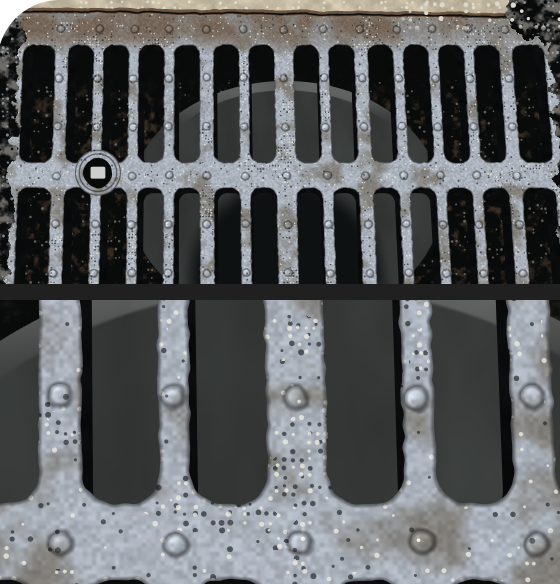
Top, the full canvas; bottom, a detail of the centre.
Reproduce this pattern procedurally as a Shadertoy shader.

```glsl
const int SLOTS_PER_SIDE = 7;
const float SLOT_PITCH = 0.126, SLOT_HALF = 0.0445, SLOT_ROUND = 0.034;
const float ROW_TOP = 0.841, ROW_BOTTOM = 0.428, LOWER_TOP = 0.338;
const float STUD_PITCH = 0.1718, STUD_TOP = 0.897, STUD_RADIUS = 0.0125;
const float GRATE_HALF = 0.945, FRAME_TOP = 0.945;
const vec2 BOLT = vec2(-0.641, 0.392);
const vec2 PIPE = vec2(0.02, 0.29), PIPE_SIZE = vec2(0.55, 0.425);
const vec2 CORNER = vec2(-0.775, 0.78);
const vec3 STEEL = vec3(0.67, 0.70, 0.74), WORN = vec3(0.51, 0.50, 0.48);
const vec3 RUST = vec3(0.42, 0.33, 0.25), BLACK = vec3(0.035, 0.042, 0.045);
const vec3 PIPE_GREY = vec3(0.23, 0.245, 0.24), SAND = vec3(0.77, 0.73, 0.64);
const vec3 PALE = vec3(0.93, 0.92, 0.87);

float hash(vec2 p) {
    return fract(sin(dot(p, vec2(127.1, 311.7))) * 43758.5453);
}

float noise(vec2 p) {
    vec2 i = floor(p), f = fract(p);
    f = f * f * (3.0 - 2.0 * f);
    return mix(mix(hash(i), hash(i + vec2(1, 0)), f.x),
               mix(hash(i + vec2(0, 1)), hash(i + 1.0), f.x), f.y);
}

float fbm(vec2 p) {
    float sum = 0.0, amp = 0.5;
    for (int i = 0; i < 4; i++) {
        sum += amp * noise(p);
        p = p * 2.03 + 17.3;
        amp *= 0.5;
    }
    return sum / 0.9375;
}

// Antialiased coverage of a signed distance
float cover(float d) { return clamp(0.5 - d * iResolution.y, 0.0, 1.0); }

// Scattered grit: one irregular grain per cell, kept with the given chance
float grains(vec2 p, float cells, float chance) {
    vec2 id = floor(p * cells);
    vec2 centre = 0.35 + 0.3 * vec2(hash(id + 3.1), hash(id + 7.7));
    float radius = 0.16 + 0.18 * hash(id + 5.3);
    float d = length(fract(p * cells) - centre) - radius;
    return cover(d / cells) * step(hash(id), chance);
}

float roundBox(vec2 p, vec2 size, float r) {
    vec2 q = abs(p) - size + r;
    return length(max(q, 0.0)) + min(max(q.x, q.y), 0.0) - r;
}

// Slot centre, measured out from the middle bar
float slotOffset(int k) {
    return 0.0795 + SLOT_PITCH * float(k) + (k > 1 ? 0.013 : 0.0) + (k > 5 ? 0.023 : 0.0);
}

float slots(vec2 g) {
    bool upper = g.y > 0.5 * (ROW_BOTTOM + LOWER_TOP);
    float mid = upper ? 0.5 * (ROW_TOP + ROW_BOTTOM) : 0.0;
    float tall = upper ? 0.5 * (ROW_TOP - ROW_BOTTOM) : LOWER_TOP;
    float d = 1e3;
    for (int k = 0; k < SLOTS_PER_SIDE; k++) {
        float wide = k == SLOTS_PER_SIDE - 1 ? SLOT_HALF + 0.012 : SLOT_HALF;
        d = min(d, roundBox(vec2(abs(g.x) - slotOffset(k), g.y - mid), vec2(wide, tall), SLOT_ROUND));
    }
    return d;
}

// Vector from the nearest stud
vec2 studVector(vec2 g) {
    float bar = 0.0;
    for (int k = 0; k < SLOTS_PER_SIDE - 1; k++) {
        float x = 0.5 * (slotOffset(k) + slotOffset(k + 1));
        if (abs(abs(g.x) - x) < abs(abs(g.x) - bar)) bar = x;
    }
    float row = floor((g.y - STUD_TOP) / STUD_PITCH + 0.5);
    vec2 centre = vec2(bar * sign(g.x), STUD_TOP + row * STUD_PITCH);
    return g - centre - 0.005 * (vec2(hash(centre), hash(centre + 2.0)) - 0.5);
}

// Drain pipe and debris below the grate
vec3 pit(vec2 p) {
    float rough = fbm(p * 42.0);
    vec3 debris = mix(BLACK, RUST * 0.55, smoothstep(0.5, 0.85, rough) * smoothstep(0.75, 0.6, p.y));
    debris = mix(debris, WORN, 0.7 * grains(p, 70.0, 0.10) * step(p.y, 0.72));
    float d = (length((p - PIPE) / PIPE_SIZE) - 1.0) * PIPE_SIZE.y;
    vec3 inside = PIPE_GREY * (0.72 + 0.35 * fbm(p * vec2(9.0, 4.0)));
    inside = mix(inside, BLACK * 1.6, smoothstep(0.05, -0.04, length(p - vec2(0.02, 0.02)) - 0.33));
    inside += 0.16 * smoothstep(-0.036, -0.03, d) * smoothstep(0.55, 0.68, p.y);
    return mix(debris, inside, cover(d));
}

vec3 rubble(vec2 p) {
    vec3 c = mix(BLACK, WORN * 0.85, smoothstep(0.38, 0.72, fbm(p * 34.0)));
    c = mix(c, STEEL, 0.7 * grains(p, 62.0, 0.22));
    return mix(c, BLACK, grains(p + 0.37, 48.0, 0.25));
}

vec3 steel(vec2 g, float slot) {
    float wear = fbm(g * 13.0), fine = noise(g * 190.0);
    float dirty = smoothstep(0.80, 0.90, g.y);
    vec3 c = mix(WORN, STEEL, smoothstep(0.22, 0.5, wear) * (1.0 - 0.85 * dirty));
    c = mix(c, RUST, dirty * 0.65 * smoothstep(0.4, 0.7, fbm(g * 9.0 + 4.0)));
    c *= 0.9 + 0.2 * fine;
    float patches = smoothstep(0.58, 0.72, fbm(g * 7.0 + 21.0));
    c = mix(c, BLACK * 4.0, 0.7 * grains(g + 0.21, 95.0, 0.07 + 0.35 * patches));
    float rim = smoothstep(0.014, 0.002, slot);
    c = mix(c, PALE, 0.8 * grains(g, 105.0, 0.06 + 0.16 * rim + 0.25 * patches));
    c *= 1.0 - 0.45 * smoothstep(0.006, 0.0, slot);
    // Domed studs
    vec2 s = studVector(g);
    float d = length(s) - STUD_RADIUS * (0.9 + 0.25 * noise(g * 90.0));
    c *= 1.0 - 0.4 * smoothstep(0.006, 0.0, abs(d));
    vec3 dome = c * (1.0 + 0.25 * dot(s, vec2(-0.7, 0.7)) / STUD_RADIUS) + 0.05;
    return mix(c, dome, cover(d));
}

void mainImage(out vec4 fragColor, in vec2 fragCoord) {
    vec2 p = vec2(fragCoord.x - 0.5 * iResolution.x, fragCoord.y) / iResolution.y;
    // Slight perspective: the grate widens towards the bottom
    float drop = 0.628 - p.y;
    vec2 g = vec2((p.x - 0.017 - 0.022 * drop) / (1.0 + 0.065 * drop), p.y);
    float ragged = fbm(p * 22.0) - 0.5;

    // Openings with the bar sides seen from above
    float slot = slots(g) + 0.004 * (noise(g * 75.0) - 0.5);
    float depth = slots(vec2(abs(g.x) + 0.004 + 0.035 * abs(g.x), g.y + 0.018));
    vec3 hole = mix(BLACK * (0.7 + 0.6 * noise(g * 40.0)), pit(p), cover(depth));
    vec3 color = mix(steel(g, slot), hole, cover(slot));

    // Bolt ring
    float r = length(p - BOLT);
    vec3 ring = steel(g, 1.0) * (1.0 - 0.45 * smoothstep(0.005, 0.0, abs(r - 0.066)));
    ring *= 1.0 - 0.5 * smoothstep(0.006, 0.0, abs(r - 0.08));
    color = mix(color, ring, cover(r - 0.081));
    color = mix(color, BLACK, cover(r - 0.053 - 0.012 * ragged));
    color = mix(color, mix(STEEL, PALE, 0.5), cover(roundBox(p - BOLT, vec2(0.026, 0.021), 0.006)));

    // Surrounding rubble, seam and concrete
    float side = GRATE_HALF - abs(g.x) + 0.09 * ragged;
    float pile = length((p - vec2(0.99, 0.97)) * vec2(1.0, 1.25)) - 0.17 + 0.16 * ragged;
    color = mix(color, rubble(p), cover(min(side, pile)));
    float seam = p.y - FRAME_TOP + 0.012 * p.x + 0.012 * ragged;
    vec3 concrete = SAND * (0.82 + 0.36 * fbm(p * 30.0));
    concrete = mix(concrete, PALE, 0.7 * grains(p, 55.0, 0.25));
    vec3 edge = mix(RUST, BLACK, smoothstep(0.006, 0.0, abs(seam - 0.006)));
    vec3 above = mix(edge, concrete, cover(0.019 - seam));
    above = mix(above, rubble(p), cover(0.79 - p.x + 0.1 * ragged));
    color = mix(color, above, cover(-seam));
    float chips = grains(p, 36.0, 0.3) * smoothstep(0.88, 0.92, p.y) * smoothstep(0.35, 0.5, p.x);
    color = mix(color, PALE * 0.92, chips);

    // Rounded blank corner
    float corner = length(max(vec2(CORNER.x - p.x, p.y - CORNER.y), 0.0)) - 0.22;
    color = mix(color, vec3(1.0), cover(-corner));
    fragColor = vec4(color, 1.0);
}
```
